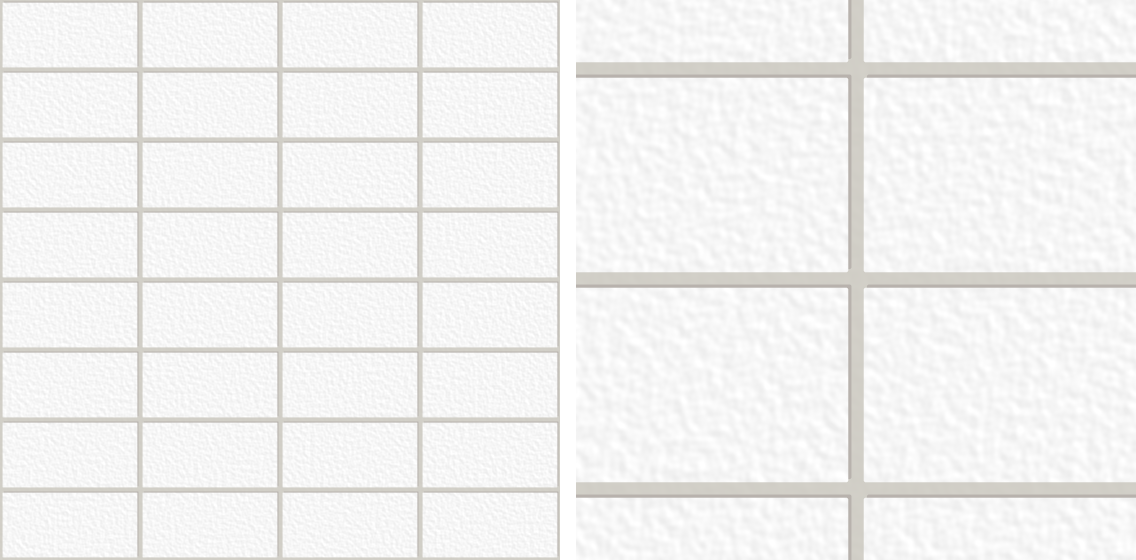
Left, the full canvas; right, a detail of the centre.
A WebGL 1 fragment shader for this texture:

```glsl
precision highp float;
// White wall tiles, 4 across and 8 down, set in a straight grid of beige grout.
// Rounded boxes give the tiles and their thin shadow along the top and right;
// wrapping gradient noise, lit along the diagonal, gives the pebbled surface.
uniform vec2 u_resolution;

// Random unit gradient at a lattice point
vec2 gradient(vec2 cell) {
  vec3 h = fract(cell.xyx * vec3(0.1031, 0.1030, 0.0973));
  h += dot(h, h.yzx + 33.33);
  float angle = 6.28318 * fract((h.x + h.y) * h.z);
  return vec2(cos(angle), sin(angle));
}

// Gradient noise that wraps after a whole number of cells
float noise(vec2 uv, float period) {
  vec2 p = uv * period;
  vec2 i = floor(p), f = p - i;
  vec2 w = f * f * f * (f * (f * 6.0 - 15.0) + 10.0);
  vec2 a = mod(i, period), b = mod(i + 1.0, period);
  float bottom = mix(dot(gradient(a), f),
                     dot(gradient(vec2(b.x, a.y)), f - vec2(1.0, 0.0)), w.x);
  float top = mix(dot(gradient(vec2(a.x, b.y)), f - vec2(0.0, 1.0)),
                  dot(gradient(b), f - 1.0), w.x);
  return mix(bottom, top, w.y);
}

float surfaceHeight(vec2 uv) {
  return noise(uv, 120.0) + 0.5 * noise(uv + 0.37, 216.0);
}

float roundedBox(vec2 p, vec2 halfSize, float radius) {
  vec2 q = abs(p) - halfSize + radius;
  return length(max(q, 0.0)) + min(max(q.x, q.y), 0.0) - radius;
}

// Edge smoothed over one pixel
float coverage(float dist, float pixel) {
  return clamp(0.5 - dist / pixel, 0.0, 1.0);
}

void main() {
  vec2 uv = gl_FragCoord.xy / u_resolution;
  float pixel = 1.0 / min(u_resolution.x, u_resolution.y);

  // Tile and its offset shadow, measured in canvas units
  vec2 grid = vec2(4.0, 8.0);
  vec2 p = (fract(uv * grid) - 0.5) / grid;
  vec2 halfSize = 0.5 / grid - 0.0046;
  float tile = coverage(roundedBox(p, halfSize, 0.0012), pixel);
  float shadow = coverage(roundedBox(p - 0.0019, halfSize, 0.0012), pixel);

  // Fine bumps lit along the diagonal
  float relief = surfaceHeight(uv + 0.0011) - surfaceHeight(uv - 0.0011);

  vec3 grout = vec3(0.82, 0.81, 0.78) + 0.01 * relief;
  vec3 shade = vec3(0.72, 0.70, 0.68);
  vec3 glaze = vec3(0.966) + 0.055 * clamp(relief, -0.7, 0.6);

  vec3 color = mix(grout, shade, shadow);
  color = mix(color, glaze, tile);
  gl_FragColor = vec4(color, 1.0);
}
```
